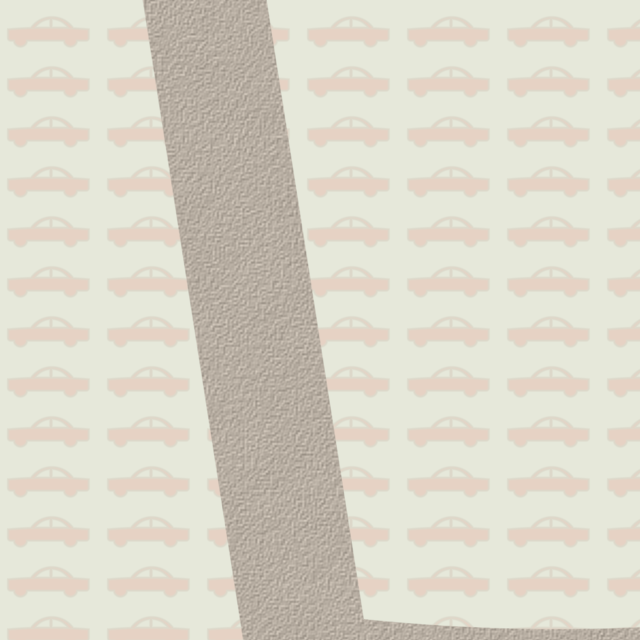
This pattern is drawn by a Shadertoy shader. Its source:

```glsl
// Wallpaper of pale pink cars on cream, crossed by a grainy stone road.

const vec3 CREAM = vec3(0.90, 0.91, 0.855);
const vec3 PINK = vec3(0.90, 0.825, 0.77);
const vec3 RIM = vec3(0.865, 0.85, 0.795);
const vec3 STONE = vec3(0.715, 0.678, 0.632);

const float CELL = 0.078125;      // row height; each column is twice as wide
const float RIM_WIDTH = 0.035;    // in cell heights
const float CAR_SOFTNESS = 0.022; // in cell heights
const float GRAIN_SCALE = 300.0;
const float GRAIN_STRENGTH = 0.13;

// Road edges as x = start + slope * depth, measured from the top
const float ROAD_LEFT = 0.2230;
const float ROAD_RIGHT = 0.4165;
const float ROAD_SLOPE = 0.1570;

float hash(vec2 p) {
    vec3 h = fract(vec3(p.xyx) * 0.1031);
    h += dot(h, h.yzx + 33.33);
    return fract((h.x + h.y) * h.z);
}

float valueNoise(vec2 p) {
    vec2 i = floor(p), f = fract(p);
    f = f * f * (3.0 - 2.0 * f);
    return mix(mix(hash(i), hash(i + vec2(1, 0)), f.x),
               mix(hash(i + vec2(0, 1)), hash(i + vec2(1, 1)), f.x), f.y);
}

float roundedBox(vec2 p, vec2 halfSize, float radius) {
    vec2 q = abs(p) - halfSize + radius;
    return length(max(q, 0.0)) + min(max(q.x, q.y), 0.0) - radius;
}

// Signed distance to one car; y runs downwards, in cell heights
float carDistance(vec2 p) {
    // Body with a gently arched top
    float arch = (p.x - 0.97) / 0.82;
    float body = roundedBox(p - vec2(0.968, 0.68), vec2(0.825, 0.15), 0.07);
    body = max(body, 0.535 + 0.035 * arch * arch - p.y);

    // Wheels
    float wheels = min(length(p - vec2(0.41, 0.80)), length(p - vec2(1.41, 0.80))) - 0.15;

    // Domed cabin with two windows cut out
    float cabin = max(length(p - vec2(1.04, 0.86)) - 0.535, p.y - 0.60);
    float windows = max(length(p - vec2(1.03, 0.778)) - 0.383, p.y - 0.535);
    windows = max(windows, 0.03 - abs(p.x - 1.02));
    cabin = max(cabin, -windows);

    return min(min(body, wheels), cabin);
}

vec3 wallpaper(vec2 p, float pixel) {
    vec2 local = mod(p / CELL, vec2(2.0, 1.0));
    float d = carDistance(local);
    float soft = max(pixel / CELL, CAR_SOFTNESS);
    vec3 color = mix(CREAM, RIM, 1.0 - smoothstep(-soft, soft, d));
    return mix(color, PINK, 1.0 - smoothstep(-soft, soft, d + RIM_WIDTH));
}

// Embossed grain with faint larger blotches
vec3 stone(vec2 p) {
    vec2 g = p * GRAIN_SCALE;
    float relief = valueNoise(g) - valueNoise(g + vec2(0.7, 0.8));
    float blotch = valueNoise(p * 28.0) - 0.5;
    return STONE + GRAIN_STRENGTH * relief * vec3(1.0, 0.98, 0.95) + 0.014 * blotch;
}

// Signed distance to the slanted road joined with the curved bottom road
float roadDistance(vec2 p) {
    float across = p.x - ROAD_SLOPE * p.y;
    float slanted = max(ROAD_LEFT - across, across - ROAD_RIGHT);
    slanted /= sqrt(1.0 + ROAD_SLOPE * ROAD_SLOPE);
    float bend = (p.x - 0.872) / 0.303;
    float bottom = 0.983 - 0.0155 * bend * bend - p.y;
    bottom = max(bottom, ROAD_LEFT - across);
    return min(slanted, bottom);
}

void mainImage(out vec4 fragColor, in vec2 fragCoord) {
    float pixel = 1.0 / iResolution.y;
    vec2 p = fragCoord * pixel;
    p.y = 1.0 - p.y;

    float road = 1.0 - smoothstep(-pixel, pixel, roadDistance(p));
    fragColor = vec4(mix(wallpaper(p, pixel), stone(p), road), 1.0);
}
```
